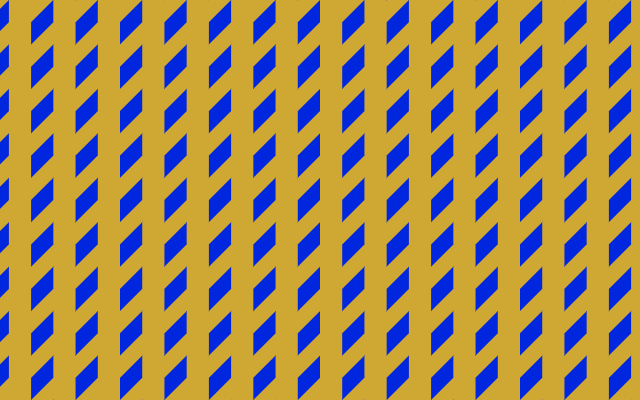
A Shadertoy shader for this pattern:

```glsl
// Rows of slanted blue parallelograms on a flat ochre ground.
#define ROWS 9.0
#define BAND_WIDTH 0.5
#define GROUND_COLOR vec3(0.81, 0.66, 0.20)
#define SHAPE_COLOR vec3(0.0, 0.15, 0.87)

// Signed distance to repeating unit-period bands that start at each integer.
float bandDistance(float t) {
    float fromCenter = abs(fract(t - 0.5 * BAND_WIDTH + 0.5) - 0.5);
    return fromCenter - 0.5 * BAND_WIDTH;
}

void mainImage(out vec4 fragColor, in vec2 fragCoord) {
    // Square cells: centred across, counted from the bottom edge upward.
    float pixel = ROWS / iResolution.y;
    vec2 cell = vec2(fragCoord.x - 0.5 * iResolution.x, fragCoord.y) * pixel;

    // Each parallelogram is a vertical band crossed by a 45 degree band.
    float vertical = bandDistance(cell.x - 0.5);
    float diagonal = bandDistance(cell.x - cell.y) * inversesqrt(2.0);
    float dist = max(vertical, diagonal);

    // One-pixel edge smoothing.
    float coverage = clamp(0.5 - dist / pixel, 0.0, 1.0);
    fragColor = vec4(mix(GROUND_COLOR, SHAPE_COLOR, coverage), 1.0);
}
```
